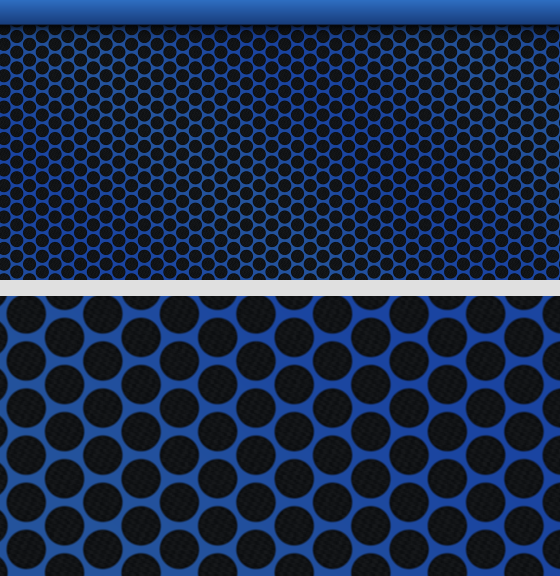
Top, the full canvas; bottom, a detail of the centre.
Reproduce this pattern procedurally as a Shadertoy shader.

```glsl
// A blue metal grille of staggered round holes over a dark woven backing,
// capped by a glossy blue bar. Two offset rectangular lattices give the holes;
// a diagonal sheen tints the metal and hashed twill roughens the backing.

const vec2  PERIOD       = vec2(0.09115, 0.05607); // lattice cell, canvas heights
const vec2  FIRST_HOLE   = vec2(0.0599, 0.0286);
const float HOLE_RADIUS  = 0.0234;
const float EDGE_SOFT    = 0.0018;
const float BAR_BOTTOM   = 0.910;
const float SHADOW_DEPTH = 0.020;
const float SHEEN_PERIOD = 1.354;
const float SHEEN_PEAK   = 0.13;
const float WEAVE_SCALE  = 96.0;
const float WEAVE_AMOUNT = 0.026;
const float GRAIN_AMOUNT = 0.016;

const vec3 METAL_DEEP  = vec3(0.10, 0.265, 0.63);
const vec3 METAL_LIGHT = vec3(0.14, 0.325, 0.61);
const vec3 BACKING     = vec3(0.068, 0.076, 0.085);
const vec3 BAR_TOP     = vec3(0.18, 0.43, 0.76);
const vec3 BAR_LOW     = vec3(0.09, 0.23, 0.47);
const vec3 SEAM        = vec3(0.05, 0.08, 0.14);

const float TAU = 6.28318;

float hash(vec2 p) {
    return fract(sin(dot(p, vec2(127.1, 311.7))) * 43758.5453);
}

// Signed distance to the nearest hole; negative inside.
float holeDistance(vec2 p) {
    vec2 q = p - FIRST_HOLE;
    vec2 a = mod(q + 0.5 * PERIOD, PERIOD) - 0.5 * PERIOD;
    vec2 b = mod(q, PERIOD) - 0.5 * PERIOD;
    return min(length(a), length(b)) - HOLE_RADIUS;
}

// Short diagonal threads with uneven brightness.
vec3 backing(vec2 p, float d) {
    vec2 w = p * WEAVE_SCALE;
    float row = floor(w.y * 2.0);
    float twill = sin(TAU * (w.x + w.y * 0.5 + 0.5 * mod(row, 2.0)));
    float grain = hash(floor(p * 256.0)) - 0.5;
    vec3 color = BACKING + 0.5 * WEAVE_AMOUNT * twill + GRAIN_AMOUNT * grain;
    float rim = smoothstep(-0.006, 0.0, d);
    return color * (1.0 - 0.25 * rim);
}

vec3 metal(vec2 p) {
    float along = p.x - (1.0 - p.y) - SHEEN_PEAK;
    float sheen = 0.5 + 0.5 * cos(TAU * along / SHEEN_PERIOD);
    return mix(METAL_DEEP, METAL_LIGHT, sheen);
}

vec3 bar(float y) {
    float t = (y - BAR_BOTTOM) / (1.0 - BAR_BOTTOM);
    vec3 color = mix(BAR_LOW, BAR_TOP, clamp(t, 0.0, 1.0));
    return mix(SEAM, color, smoothstep(0.0, 0.06, t));
}

void mainImage(out vec4 fragColor, in vec2 fragCoord) {
    vec2 p = fragCoord / iResolution.y;
    float pixel = 1.0 / iResolution.y;
    float soft = max(EDGE_SOFT, 0.6 * pixel);

    // Perforated sheet
    float d = holeDistance(p);
    vec3 color = mix(backing(p, d), metal(p), smoothstep(-soft, soft, d));

    // Shadow cast below the bar
    float drop = max(BAR_BOTTOM - p.y, 0.0);
    color *= 1.0 - 0.8 * exp(-drop / SHADOW_DEPTH);

    // Top bar
    float cover = smoothstep(-0.5 * pixel, 0.5 * pixel, p.y - BAR_BOTTOM);
    color = mix(color, bar(p.y), cover);

    fragColor = vec4(color, 1.0);
}
```
